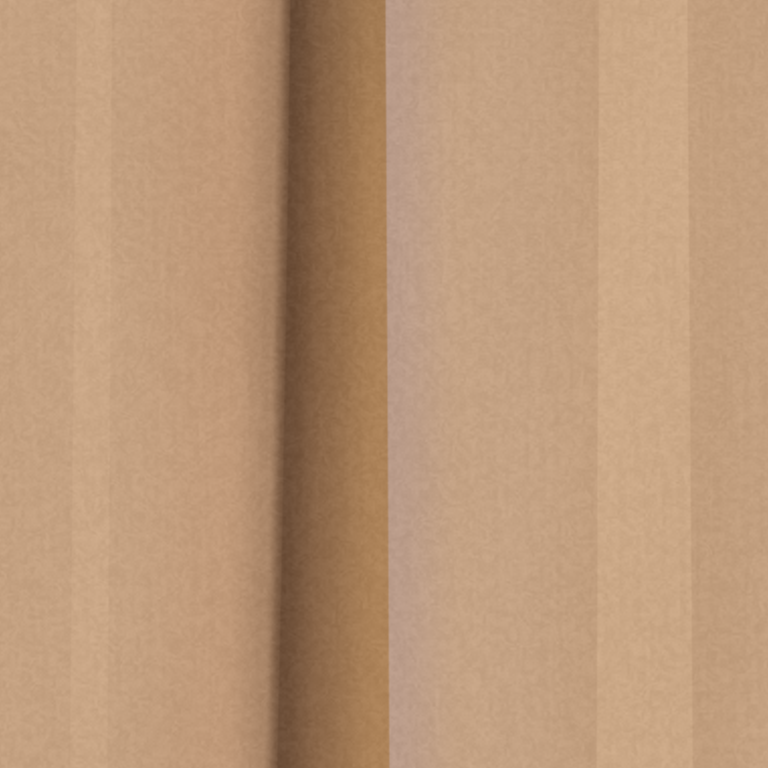
Reproduce this texture procedurally as a Shadertoy shader.

```glsl
// Draped tan cloth: one deep vertical fold, pale woven stripes and fine grain.
#define GRAIN_SCALE 190.0
#define GRAIN_AMOUNT 0.034
#define THREAD_AMOUNT 0.010
#define MOTTLE_AMOUNT 0.016
#define EDGE_SOFT 0.0018
#define STRIPE_LEFT vec3(0.022, 0.022, 0.020)
#define STRIPE_RIGHT vec3(0.038, 0.040, 0.036)
#define CLOTH vec3(0.766, 0.628, 0.502)
#define SHADOW vec3(0.420, 0.302, 0.215)
#define OCHRE vec3(0.675, 0.510, 0.345)
#define MAUVE vec3(0.725, 0.605, 0.535)

float hash(vec2 p) {
    return fract(sin(dot(p, vec2(127.1, 311.7))) * 43758.5453);
}

float noise(vec2 p) {
    vec2 cell = floor(p), f = fract(p);
    f = f * f * (3.0 - 2.0 * f);
    return mix(mix(hash(cell), hash(cell + vec2(1, 0)), f.x),
               mix(hash(cell + vec2(0, 1)), hash(cell + vec2(1, 1)), f.x), f.y);
}

// Soft step that is one to the right of the edge
float rightOf(float x, float edge) {
    return smoothstep(edge - EDGE_SOFT, edge + EDGE_SOFT, x);
}

float band(float x, float a, float b) {
    return rightOf(x, a) - rightOf(x, b);
}

// Left panel, rounding away into the crease
vec3 leftPanel(float x, float crease) {
    float d = crease - x;
    vec3 col = mix(CLOTH, vec3(0.752, 0.598, 0.470), smoothstep(0.14, 0.31, x));
    col = mix(col, vec3(0.640, 0.500, 0.385), 0.85 * smoothstep(0.075, 0.010, d));
    return mix(col, SHADOW, 0.85 * smoothstep(0.020, -0.002, d));
}

// Shaded inside of the fold, from deep brown to ochre
vec3 foldInside(float x, float crease, float rim, float y) {
    float t = clamp((x - crease) / (rim - crease), 0.0, 1.0);
    vec3 col = mix(SHADOW, vec3(0.530, 0.390, 0.275), smoothstep(0.0, 0.38, t));
    col = mix(col, OCHRE, smoothstep(0.22, 0.95, t));
    return col * (1.0 - 0.05 * smoothstep(0.75, 1.0, y));
}

// Right panel, cool by the rim and warmer farther out
vec3 rightPanel(float x, float rim) {
    vec3 col = mix(MAUVE, CLOTH + vec3(0.0, 0.004, 0.010), smoothstep(0.0, 0.10, x - rim));
    col = mix(col, vec3(0.757, 0.618, 0.490), smoothstep(0.66, 0.80, x));
    return mix(col, CLOTH, smoothstep(0.92, 1.0, x));
}

void mainImage(out vec4 fragColor, in vec2 fragCoord) {
    vec2 uv = fragCoord / iResolution.xy;
    float x = uv.x, y = uv.y;

    // Slightly leaning, bowed seams
    float crease = mix(0.361, 0.378, y) + 0.006 * y * (1.0 - y);
    float rim = mix(0.507, 0.502, y);

    vec3 col = leftPanel(x, crease);
    col = mix(col, foldInside(x, crease, rim, y), rightOf(x, crease));
    col = mix(col, rightPanel(x, rim), rightOf(x, rim));

    // Pale stripes
    col += STRIPE_LEFT * band(x, mix(0.091, 0.100, y), mix(0.140, 0.146, y));
    col += STRIPE_RIGHT * band(x, mix(0.777, 0.780, y), mix(0.902, 0.895, y));

    // Fine grain, upright threads and broad mottling
    vec2 warp = vec2(noise(uv * 60.0), noise(uv * 60.0 + 17.0));
    float grain = noise(uv * GRAIN_SCALE + 2.0 * warp)
                + 0.5 * noise(uv * GRAIN_SCALE * 2.0 + 31.0) - 0.75;
    float thread = noise(uv * vec2(230.0, 14.0)) - 0.5;
    float mottle = noise(uv * vec2(9.0, 5.0) + 5.0) - 0.5;
    col += GRAIN_AMOUNT * grain + THREAD_AMOUNT * thread + MOTTLE_AMOUNT * mottle;

    fragColor = vec4(clamp(col, 0.0, 1.0), 1.0);
}
```
